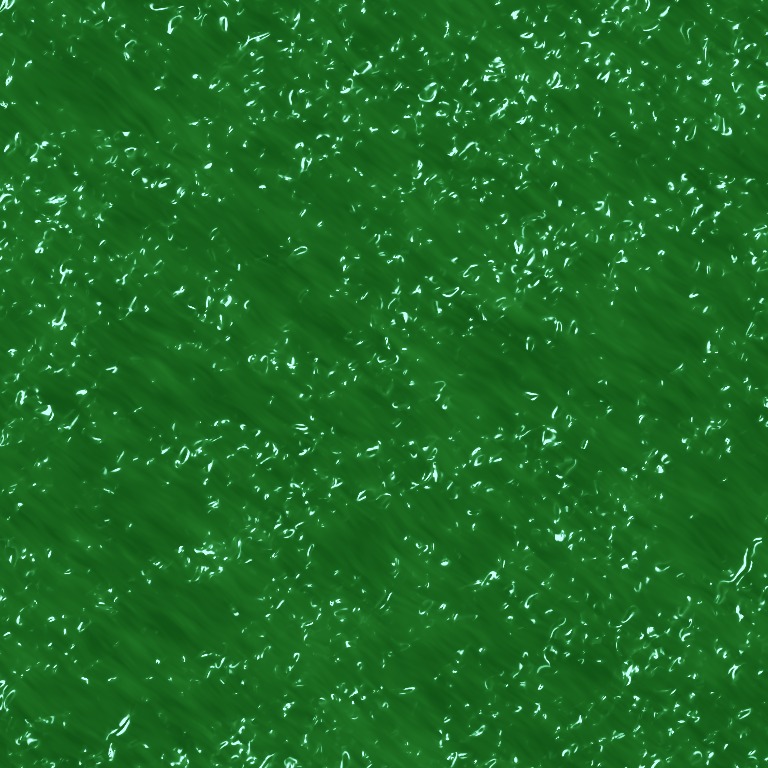
A Shadertoy shader for this texture:

```glsl
// Rippled green water with wind streaks and clustered, broken sun glints.

const vec3 DEEP_GREEN  = vec3(0.070, 0.350, 0.090);
const vec3 LIGHT_GREEN = vec3(0.125, 0.465, 0.145);
const vec3 HALO_GREEN  = vec3(0.21, 0.61, 0.28);
const vec3 GLINT_MINT  = vec3(0.42, 0.82, 0.62);
const vec3 GLINT_WHITE = vec3(0.80, 1.00, 0.98);

const float STREAK_ANGLE  = -0.68;   // wind streaks fall to the right
const float GLINT_ANGLE   = 0.85;    // glints rise to the right
const float CLUSTER_ANGLE = 0.60;
const float GLINT_WIDTH   = 0.0016;
const float GLINT_DENSITY = 0.50;
const float CLUSTERING    = 0.85;
const float WARP          = 0.0065;

vec3 hash3(vec2 p) {
    vec3 q = fract(p.xyx * vec3(0.1031, 0.1030, 0.0973));
    q += dot(q, q.yxz + 33.33);
    return fract((q.xxy + q.yzz) * q.zyx);
}

// Coordinates along and across a direction.
vec2 turn(vec2 p, float angle) {
    float c = cos(angle), s = sin(angle);
    return vec2(c * p.x + s * p.y, c * p.y - s * p.x);
}

// Smooth cellular noise: signed bumps scattered one per cell.
float cellNoise(vec2 p) {
    vec2 id = floor(p), f = p - id;
    float sum = 0.0;
    for (int j = -1; j <= 1; j++)
    for (int i = -1; i <= 1; i++) {
        vec2 o = vec2(i, j);
        vec3 h = hash3(id + o);
        vec2 d = o + h.xy - f;
        float k = max(0.0, 1.0 - dot(d, d));
        sum += (2.0 * h.z - 1.0) * k * k * k;
    }
    return sum;
}

// Partial outlines of small slanted ellipses: x = core light, y = halo.
vec2 glints(vec2 uv, float cells, vec2 sizeRange, float slender, float spread, float density) {
    vec2 id = floor(uv * cells), light = vec2(0.0);
    for (int j = -1; j <= 1; j++)
    for (int i = -1; i <= 1; i++) {
        vec2 cell = id + vec2(i, j);
        vec3 place = hash3(cell + cells);
        vec3 look = hash3(cell + cells + 71.0);
        float present = smoothstep(0.0, 0.06, density - place.z);

        vec2 q = uv - (cell + place.xy) / cells;
        q = turn(q, GLINT_ANGLE + (look.x - 0.5) * spread);
        float size = mix(sizeRange.x, sizeRange.y, look.y * look.y);
        vec2 axes = size * vec2(1.0, slender);
        float r = length(q / axes);
        float d = (r - 1.0) * r / max(length(q / (axes * axes)), 0.001);

        // Only parts of each outline catch the light.
        float a = atan(q.y / axes.y, q.x / axes.x + 0.0001);
        float arc = 0.6 * sin(a + 40.0 * look.z) + 0.5 * sin(2.0 * a + 25.0 * look.x);
        arc = 0.22 + smoothstep(-0.35, 0.6, arc);
        float power = present * mix(0.5, 1.5, look.z);
        float x = d / GLINT_WIDTH;
        light += power * vec2(arc * exp(-x * x), exp(-x * x * 0.16));
    }
    return light;
}

void mainImage(out vec4 fragColor, in vec2 fragCoord) {
    vec2 uv = fragCoord / min(iResolution.x, iResolution.y);

    // Clusters form short diagonal chains.
    vec2 g = turn(uv, CLUSTER_ANGLE);
    float cluster = 0.6 * cellNoise(g * vec2(4.0, 7.0) + 3.0)
                  + 0.8 * cellNoise(g * vec2(11.0, 25.0) + 50.0);
    float density = clamp(GLINT_DENSITY + CLUSTERING * cluster, 0.04, 1.0);

    // Wind streaks, slightly bent, finest ones strongest up close.
    vec2 s = turn(uv, STREAK_ANGLE);
    s.y += 0.007 * cellNoise(uv * 11.0 + 7.0) + 0.004 * cellNoise(uv * 27.0);
    float streak = 0.20 * cellNoise(s * vec2(6.0, 15.0) + 11.0)
                 + 0.27 * cellNoise(s * vec2(13.0, 45.0) + 29.0)
                 + 0.24 * cellNoise(s * vec2(27.0, 110.0) + 83.0)
                 + 0.16 * cellNoise(s * vec2(45.0, 210.0) + 47.0);
    float tone = 0.38 + streak + 0.16 * cluster;
    vec3 col = mix(DEEP_GREEN, LIGHT_GREEN, clamp(tone, -0.1, 1.4));

    // Glints: curls, fine sparks and a few long crests.
    vec2 w = uv + WARP * vec2(cellNoise(uv * 50.0), cellNoise(uv * 50.0 + 19.0));
    vec2 light = glints(w, 50.0, vec2(0.0030, 0.0125), 0.42, 1.3, density)
               + 0.85 * glints(w, 85.0, vec2(0.0014, 0.0050), 0.55, 1.6, density * 0.45)
               + 1.1 * glints(w, 5.0, vec2(0.025, 0.065), 0.11, 0.4, 0.36);
    float broken = smoothstep(-0.24, 0.26, cellNoise(uv * 105.0 + 31.0));
    float core = light.x * broken;
    float halo = light.y * (0.15 + 0.85 * broken);

    col = mix(col, HALO_GREEN, clamp(0.24 * halo + 0.9 * core, 0.0, 1.0));
    col = mix(col, GLINT_MINT, smoothstep(0.24, 0.60, core));
    col = mix(col, GLINT_WHITE, smoothstep(0.55, 0.95, core));
    fragColor = vec4(col, 1.0);
}
```
